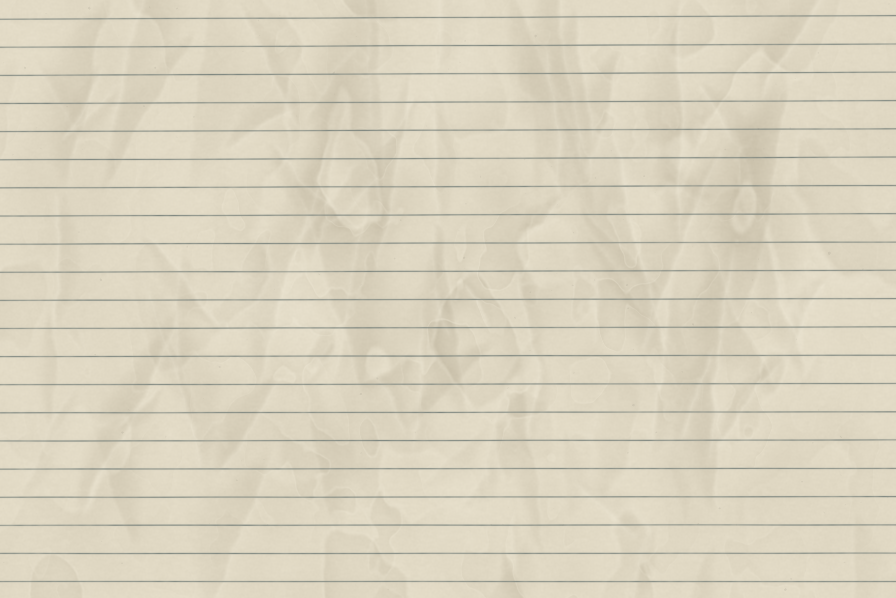
A WebGL 1 fragment shader for this texture:

```glsl
precision highp float;
uniform vec2 u_resolution;

#define RULES 21.0
#define RULE_STEP 0.04717
#define RULE_BASE 0.0275
#define RULE_WIDTH 0.0022
#define PAPER vec3(0.890, 0.859, 0.778)
#define SHADE vec3(0.700, 0.660, 0.570)
#define GLINT vec3(0.930, 0.905, 0.835)
#define INK vec3(0.480, 0.515, 0.490)
#define FOLDS 100
#define FOLD_DEPTH 0.46
#define PLEAT_DEPTH 0.22
#define GRAIN 0.012

vec2 hash2(vec2 p) {
  p = vec2(dot(p, vec2(127.1, 311.7)), dot(p, vec2(269.5, 183.3)));
  return fract(sin(p) * 43758.55);
}

// Gradient noise, roughly -0.7 to 0.7
float corner(vec2 cell, vec2 offset) {
  return dot(hash2(cell) * 2.0 - 1.0, offset);
}

float noise(vec2 p) {
  vec2 i = floor(p), f = p - i;
  vec2 u = f * f * f * (f * (f * 6.0 - 15.0) + 10.0);
  vec2 e = vec2(1.0, 0.0);
  return mix(mix(corner(i, f), corner(i + e, f - e), u.x),
             mix(corner(i + e.yx, f - e.yx), corner(i + 1.0, f - 1.0), u.x), u.y);
}

float fbm(vec2 p) {
  float sum = 0.0, amp = 1.0;
  for (int i = 0; i < 4; i++) {
    sum += amp * noise(p);
    p = p * 2.03 + 17.3;
    amp *= 0.5;
  }
  return sum;
}

// Tapered folds, mostly upright: x is shadow, y is the lit crease
vec2 folds(vec2 p, float px) {
  vec2 sum = vec2(0.0);
  for (int i = 0; i < FOLDS; i++) {
    float k = float(i), age = k / float(FOLDS);
    vec2 a = hash2(vec2(k, 3.7)), b = hash2(vec2(k, 9.2));
    vec2 centre = vec2(0.75 + (a.x - 0.5) * mix(1.6, 1.2, age), a.y * mix(1.05, 0.8, age));
    float angle = (b.x - 0.5) * mix(0.7, 2.4, age);
    float c = cos(angle), s = sin(angle);
    vec2 q = p - centre;
    q = vec2(c * q.x + s * q.y, c * q.y - s * q.x);
    if (b.y > 0.5) q.x = -q.x;
    float reach = mix(0.27, 0.05, sqrt(age)) * (0.7 + 0.6 * b.y);
    float taper = max(1.0 - abs(q.y) / reach, 0.0);
    float width = reach * (0.25 + 0.4 * fract(a.x * 7.0)) * taper + 0.001;
    float edge = smoothstep(-0.003 - px, 0.003 + px, q.x);
    float fade = 1.0 - smoothstep(0.3 * width, width + 0.006, q.x);
    float presence = smoothstep(0.0, 0.4, taper);
    sum.x += edge * fade * presence * (0.3 + 0.7 * b.y);
    sum.y += exp(-abs(q.x + 0.004) / 0.004) * presence * fract(a.y * 5.0);
  }
  return sum;
}

// Pleats: noise cut into ramps, each with one crisp, lit side
vec2 pleats(vec2 p) {
  float height = noise(p) + 0.45 * noise(p * 2.1 + 9.0) + 0.12 * noise(p * 5.3);
  float ramp = fract(height * 2.2 + 0.3);
  float tone = ramp * ramp * (1.0 - smoothstep(0.91, 1.0, ramp));
  float crest = smoothstep(0.93, 1.0, ramp) + 1.0 - smoothstep(0.0, 0.06, ramp);
  return vec2(tone, crest) * smoothstep(-0.35, 0.3, noise(p * 0.8 + 51.0));
}

// Coverage of the ruled lines, which tilt slightly towards the top
float rules(vec2 p, float px) {
  float y = p.y - 0.004 * p.y * (p.x - 0.75) + 0.0006 * noise(p * vec2(5.0, 20.0));
  float row = (y - RULE_BASE) / RULE_STEP;
  float nearest = clamp(floor(row + 0.5), 0.0, RULES - 1.0);
  float d = abs(row - nearest) * RULE_STEP;
  float spread = 0.56 * max(RULE_WIDTH, px);
  float line = min(1.0, RULE_WIDTH / px) * exp(-d * d / (spread * spread));
  float wear = 0.72 + 0.3 * noise(vec2(p.x * 9.0, nearest * 3.7))
             + 0.2 * noise(vec2(p.x * 70.0, nearest * 5.3));
  return clamp(line * wear + 0.04 * exp(-d / 0.003), 0.0, 1.0);
}

void main() {
  float px = 1.0 / u_resolution.y;
  vec2 p = gl_FragCoord.xy * px;

  // Crumpled surface, busiest around the middle
  vec2 warp = vec2(fbm(p * 7.0), fbm(p * 7.0 + 40.0));
  vec2 bent = p + 0.018 * warp;
  vec2 crumple = folds(bent, px);
  vec2 broad = pleats(bent * vec2(4.2, 2.6) + 3.0);
  vec2 small = pleats(bent * vec2(10.0, 7.0) + 23.0);
  float middle = 0.3 + 0.7 * exp(-4.0 * dot(p - vec2(0.8, 0.4), p - vec2(0.8, 0.4)));
  float mottling = fbm(p * vec2(4.5, 3.0) + 11.0);
  float shadow = FOLD_DEPTH * (1.0 - exp(-0.6 * crumple.x));
  shadow += PLEAT_DEPTH * (broad.x + 0.7 * middle * small.x);
  shadow += 0.08 * smoothstep(-0.1, 0.7, mottling);
  float light = 0.5 * (1.0 - exp(-crumple.y)) + 0.18 * broad.y + 0.25 * middle * small.y;
  light += 0.25 * smoothstep(0.1, 0.7, -mottling);

  vec3 color = mix(PAPER, SHADE, clamp(shadow, 0.0, 1.0));
  color = mix(color, GLINT, clamp(light, 0.0, 0.8));

  // Paper fibre and sparse specks
  color += GRAIN * (noise(p * 230.0) + noise(p * vec2(90.0, 130.0)));
  color *= 1.0 - 0.06 * smoothstep(0.48, 0.65, noise(p * 110.0 + 7.0));

  color = mix(color, INK, rules(p, px));
  gl_FragColor = vec4(color, 1.0);
}
```
